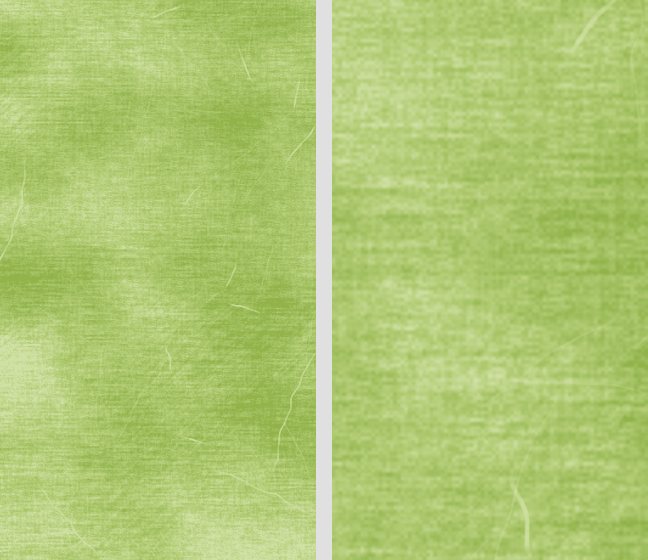
Left, the full canvas; right, a detail of the centre.
This texture is drawn by a Shadertoy shader. Its source:

```glsl
const vec3 DEEP_GREEN = vec3(0.605, 0.73, 0.34);
const vec3 MID_GREEN = vec3(0.70, 0.80, 0.46);
const vec3 PALE_GREEN = vec3(0.80, 0.87, 0.62);
const float BASE_TONE = 0.48;
const float CLOUD_CONTRAST = 1.65;
const float BAND_CONTRAST = 0.17;
const float BAND_PERIOD = 0.27;
const float WEAVE_CONTRAST = 0.34;
const float STREAK_CONTRAST = 0.30;
const float GRAIN_CONTRAST = 0.44;
const float BRUSH_CONTRAST = 0.3;
const float THREADS = 256.0;
const int BOLD_SCRATCHES = 14;
const int HAIRLINES = 48;

float hash(vec2 p) {
    return fract(sin(dot(p, vec2(127.1, 311.7))) * 43758.5453);
}

float noise(vec2 p) {
    vec2 cell = floor(p);
    vec2 f = fract(p);
    f = f * f * (3.0 - 2.0 * f);
    float low = mix(hash(cell), hash(cell + vec2(1, 0)), f.x);
    float high = mix(hash(cell + vec2(0, 1)), hash(cell + vec2(1, 1)), f.x);
    return mix(low, high, f.y);
}

mat2 rotation(float angle) {
    float c = cos(angle), s = sin(angle);
    return mat2(c, s, -s, c);
}

float fbm(vec2 p) {
    float sum = 0.0, amplitude = 0.5;
    for (int i = 0; i < 5; i++) {
        sum += amplitude * noise(p);
        p = rotation(0.6) * p * 2.03 + 7.3;
        amplitude *= 0.5;
    }
    return sum / 0.97;
}

// Curved, wobbling line that thins and fades toward its ends
float scratch(vec2 p, float seed, float halfLength, float width) {
    vec2 center = vec2(0.5625 * hash(vec2(seed, 1.3)), fract(seed * 0.618));
    float angle = 6.2832 * hash(vec2(seed, 4.1));
    float bend = 3.0 * (hash(vec2(seed, 5.9)) - 0.5);
    vec2 q = rotation(angle) * (p - center);
    float along = q.x / halfLength;
    float wobble = 0.007 * (noise(vec2(q.x * 45.0, seed)) - 0.5);
    float curve = bend * q.x * q.x + wobble;
    float slope = 2.0 * bend * q.x;
    float dist = abs(q.y - curve) / sqrt(1.0 + slope * slope);
    float wear = 0.45 + 0.55 * noise(vec2(q.x * 70.0, seed + 9.0));
    float edge = 1.0 / iResolution.y;
    float line = 1.0 - smoothstep(width * 0.4, width * 0.4 + max(edge, width), dist);
    return line * wear * (1.0 - smoothstep(0.55, 1.0, abs(along)));
}

float scratches(vec2 p) {
    float sum = 0.0;
    for (int i = 0; i < BOLD_SCRATCHES; i++) {
        float seed = float(i) + 13.0;
        float size = hash(vec2(seed, 8.2));
        sum += 0.85 * scratch(p, seed, mix(0.025, 0.15, size * size), 0.0015);
    }
    for (int i = 0; i < HAIRLINES; i++) {
        float seed = float(i) + 71.0;
        float size = hash(vec2(seed, 6.4));
        sum += 0.28 * scratch(p, seed, mix(0.02, 0.12, size), 0.0008);
    }
    return min(sum, 0.85);
}

// Crossed threads, thin horizontal streaks and fine grain
float cloth(vec2 p) {
    float weft = noise(p * THREADS * vec2(0.3, 1.3)) - 0.5;
    float warp = noise(p * THREADS * vec2(1.3, 0.3) + 31.0) - 0.5;
    float streak = noise(p * vec2(18.0, THREADS * 1.2) + 57.0) - 0.5;
    float grain = noise(p * THREADS * 1.8 + 83.0) - 0.5;
    float streakMask = 0.4 + 1.1 * smoothstep(0.3, 0.7, noise(p * vec2(3.0, 6.0) + 5.0));
    return WEAVE_CONTRAST * (weft + 0.7 * warp)
         + STREAK_CONTRAST * streak * streakMask
         + GRAIN_CONTRAST * grain;
}

// Patches of diagonal rubbing
float brushing(vec2 p) {
    vec2 q = rotation(-0.75) * p;
    float mask = smoothstep(0.5, 0.8, noise(p * 5.0 + 19.0));
    return BRUSH_CONTRAST * mask * (noise(q * vec2(18.0, 260.0)) - 0.5);
}

// Soft light and dark patches
float clouds(vec2 p) {
    float patches = fbm(p * vec2(4.5, 6.0) + 2.0) - 0.5;
    float shift = 0.12 * (noise(p * 4.0 + 41.0) - 0.5);
    float band = cos(6.2832 * (p.y + shift - 0.87) / BAND_PERIOD);
    return CLOUD_CONTRAST * patches + BAND_CONTRAST * band;
}

void mainImage(out vec4 fragColor, in vec2 fragCoord) {
    vec2 p = fragCoord / iResolution.y;
    float tone = BASE_TONE + clouds(p) + cloth(p) + brushing(p);
    tone = clamp(tone, -0.2, 1.1);
    tone += scratches(p) * (1.15 - tone);
    vec3 color = tone < 0.5
        ? mix(DEEP_GREEN, MID_GREEN, tone * 2.0)
        : mix(MID_GREEN, PALE_GREEN, tone * 2.0 - 1.0);
    fragColor = vec4(color, 1.0);
}
```
